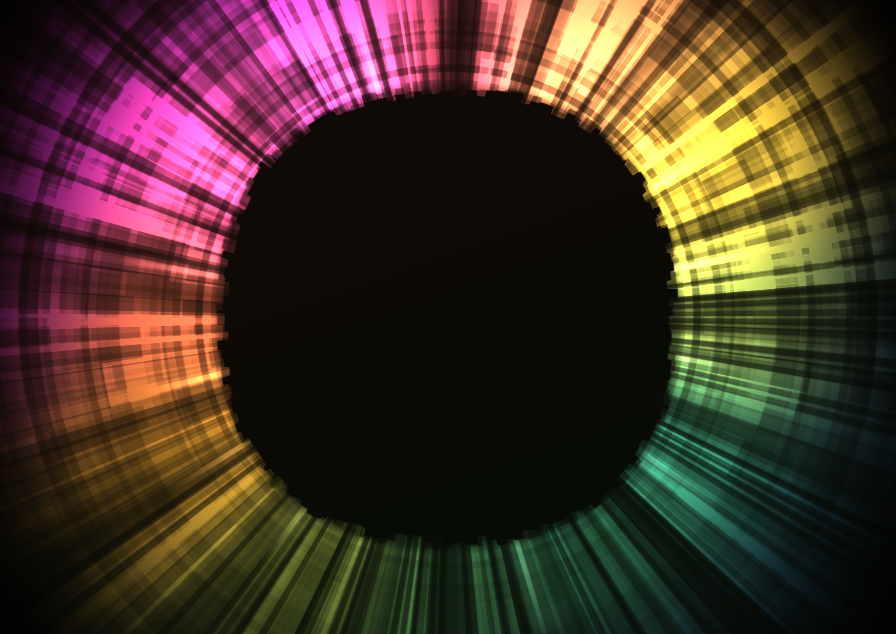
This background is drawn by a Shadertoy shader. Its source:

```glsl
// Dark round opening ringed by a spectrum of translucent radial bars and concentric bands.
#define HOLE_RADIUS 0.366
#define HOLE_SQUARENESS 0.010
#define RIM_JITTER 0.022
#define GLOW_END 0.84
#define BRIGHTNESS 0.82
#define RAY_STRENGTH 0.62
#define RAY_WIDTH 0.0042
#define TAU 6.2831853

// Glow colours every 30 degrees, counterclockwise from the right
const vec3 SPECTRUM[12] = vec3[12](
    vec3(.54, .62, .28), vec3(.98, .80, .25), vec3(.98, .60, .36), vec3(.66, .22, .32),
    vec3(.96, .32, .74), vec3(.98, .30, .58), vec3(.74, .33, .22), vec3(.70, .47, .13),
    vec3(.50, .55, .20), vec3(.22, .43, .24), vec3(.19, .49, .34), vec3(.18, .52, .40));

// Directions of the strongest rays, in degrees
const float RAYS[12] = float[12](
    -10., 12., 32., 51., 107., 147., 170., 194., 212., 233., 287., 325.);

float hash(float n, float seed) {
    return fract(sin(n * 127.1 + seed * 311.7) * 43758.5);
}

// Random level per cell, periodic over count, with softened cell borders
float steps(float x, float count, float seed, float pixel) {
    float cell = floor(x * count);
    float border = smoothstep(0., min(1., 1.5 * pixel * count), fract(x * count));
    return mix(hash(mod(cell - 1., count), seed), hash(mod(cell, count), seed), border);
}

// Radial bands whose offset changes from sector to sector
float blocks(float turn, float r, float count, float seed, float turnPixel, float pixel) {
    float sector = floor(turn * count);
    float border = smoothstep(0., min(1., 1.5 * turnPixel * count), fract(turn * count));
    float before = steps(r + hash(mod(sector - 1., count), seed), 13., seed, pixel);
    float here = steps(r + hash(sector, seed), 13., seed, pixel);
    return mix(before, here, border);
}

vec3 spectrum(float turn) {
    float x = fract(turn) * 12.;
    int i = int(x) % 12;
    return mix(SPECTRUM[i], SPECTRUM[(i + 1) % 12], smoothstep(0., 1., fract(x)));
}

void mainImage(out vec4 fragColor, in vec2 fragCoord) {
    vec2 p = (fragCoord - .5 * iResolution.xy) / iResolution.y;
    float r = max(length(p), .001);
    float angle = atan(p.y, p.x);
    float turn = fract(angle / TAU + 1.);
    float pixel = 1. / iResolution.y;
    float turnPixel = pixel / (TAU * r);

    // Near-black ground, warm above and greenish below
    vec3 ground = mix(vec3(.028, .042, .022), vec3(.060, .038, .018),
                      smoothstep(-.35, .3, p.y - .35 * p.x));
    ground *= 1. - .65 * smoothstep(.6, .85, r);

    // Radial bars at several widths
    float bars = mix(.50, 1.50, steps(turn, 67., 1., turnPixel))
               * mix(.45, 1.55, steps(turn, 149., 2., turnPixel))
               * mix(.60, 1.40, steps(turn, 331., 3., turnPixel));
    bars *= 1. - .6 * step(.80, hash(floor(turn * 211.), 4.))
          * smoothstep(.5, .2, abs(fract(turn * 211.) - .5));

    // Concentric bands, weaker toward the bottom
    float bands = mix(.60, 1.40, steps(r, 31., 5., pixel))
                * mix(.65, 1.35, steps(r, 83., 6., pixel))
                * mix(.60, 1.40, blocks(turn, r, 48., 7., turnPixel, pixel))
                * mix(.70, 1.30, blocks(turn, r, 90., 8., turnPixel, pixel));
    bars *= mix(1., bands, mix(.25, 1., smoothstep(-.4, .05, p.y)));

    // Spectrum drifting to violet at upper left and navy at lower right
    vec3 glow = spectrum(turn);
    float outer = smoothstep(.42, .75, r);
    float upperLeft = smoothstep(.1, .6, p.y - p.x - .2);
    float lowerRight = smoothstep(.2, .8, p.x - p.y);
    glow = mix(glow, vec3(.72, .06, .85), outer * upperLeft * .75);
    glow = mix(glow, vec3(.05, .14, .34), outer * lowerRight * .8);

    // Radial fade, direction gain and the dim gap at the top
    float fade = 1. - smoothstep(.36, GLOW_END, r);
    float gain = BRIGHTNESS * (.95 + .30 * sin(angle));
    gain *= 1. - .55 * exp(-pow(p.x / .035, 2.)) * step(0., p.y);
    vec3 light = glow * min(bars, 2.1) * fade * gain;

    // Pale focused rays
    for (int i = 0; i < 12; i++) {
        float a = radians(RAYS[i]);
        vec2 dir = vec2(cos(a), sin(a));
        float across = abs(dot(p, vec2(-dir.y, dir.x)));
        float ray = smoothstep(RAY_WIDTH + pixel, RAY_WIDTH - pixel, across)
                  + .35 * exp(-across * across / .0006);
        float reach = 1. - smoothstep(.37, .48 + .12 * hash(float(i), 9.), r);
        light += RAY_STRENGTH * ray * reach * step(0., dot(p, dir)) * (glow * .8 + .12);
    }

    // Jagged opening built from two overlapping rims
    float hole = HOLE_RADIUS - HOLE_SQUARENESS * cos(4. * angle);
    float rim = 0.;
    for (int i = 0; i < 2; i++) {
        float start = hole + RIM_JITTER * (steps(turn, 97. + 60. * float(i), 10. + float(i), turnPixel) - .5);
        rim += .5 * smoothstep(start - pixel, start + pixel, r);
    }
    rim *= mix(.45, 1., smoothstep(hole, hole + .02, r));

    fragColor = vec4(clamp(ground + light * rim, 0., 1.), 1.);
}
```
